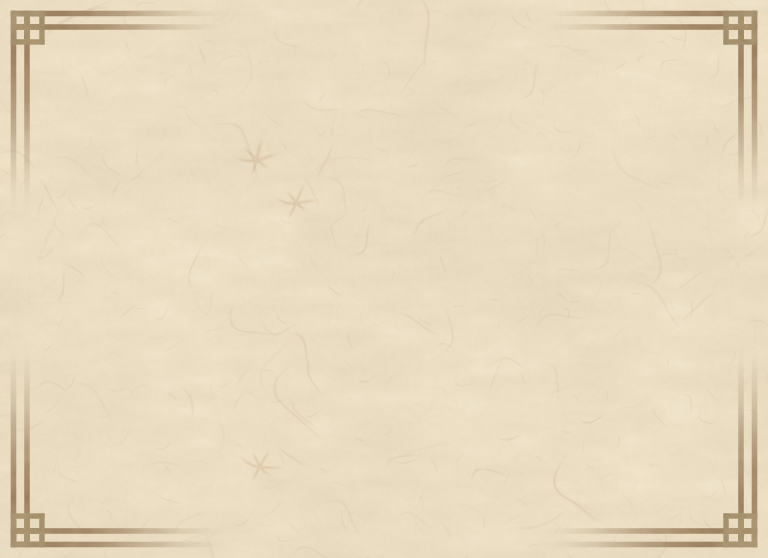
Give the GLSL for this background, as a WebGL 2 fragment shader.

```glsl
#version 300 es
precision highp float;
// Cream fibre paper with fading double rails and lattice squares in the corners.
// Value noise mottles the sheet, hashed cells scatter curved fibres over it, and
// the frame is built once by folding the canvas into one corner. Unit: height.
uniform vec2 u_resolution;
out vec4 outColor;

const vec3 PAPER = vec3(0.918, 0.867, 0.762);
const vec3 PULP = vec3(0.940, 0.900, 0.815);
const vec3 FIBRE = vec3(0.775, 0.640, 0.500);
const vec3 RAIL = vec3(0.615, 0.505, 0.375);
const vec3 LATTICE = vec3(0.650, 0.570, 0.430);

const vec3 LINES = vec3(0.0242, 0.0484, 0.0753); // outer, inner, lattice edge
const float LINE_HALF = 0.0050;
const float FADE_START = 0.09;
const vec2 FADE_END = vec2(0.42, 0.39);          // along x, along y
const vec3 KNOT_X = vec3(0.462, 0.534, 0.466);
const vec3 KNOT_Y = vec3(0.717, 0.636, 0.167);
const float KNOT_SIZE = 0.047;

float hash(vec2 p) {
    return fract(sin(dot(p, vec2(127.1, 311.7))) * 43758.5453);
}

float noise(vec2 p) {
    vec2 i = floor(p), f = fract(p);
    f = f * f * (3.0 - 2.0 * f);
    return mix(mix(hash(i), hash(i + vec2(1, 0)), f.x),
               mix(hash(i + vec2(0, 1)), hash(i + vec2(1, 1)), f.x), f.y);
}

float fbm(vec2 p) {
    float sum = 0.0, gain = 0.5;
    for (int i = 0; i < 5; i++) {
        sum += gain * noise(p);
        p = mat2(1.6, 1.2, -1.2, 1.6) * p + 7.3;
        gain *= 0.5;
    }
    return sum;
}

// Tapered parabolic strand centred on the origin
float strand(vec2 p, float angle, float halfLength, float bend, float width) {
    float c = cos(angle), s = sin(angle);
    p = mat2(c, -s, s, c) * p;
    float t = p.x / halfLength;
    float y = p.y - bend * halfLength * (t * t - 0.3 + 0.25 * sin(3.0 * t));
    float d = abs(y) / sqrt(1.0 + 4.0 * bend * bend * t * t);
    return (1.0 - smoothstep(0.35, 1.0, abs(t))) * (1.0 - smoothstep(0.0, width, d));
}

// One random strand per cell, gathered from the neighbouring cells
float scatter(vec2 p, float cell, float width, float seed) {
    vec2 home = floor(p / cell);
    float sum = 0.0;
    for (int j = -1; j <= 1; j++)
    for (int i = -1; i <= 1; i++) {
        vec2 id = home + vec2(i, j), key = id + seed;
        vec2 centre = (id + vec2(hash(key), hash(key + 17.3))) * cell;
        float angle = (hash(key + 31.7) - 0.5) * 3.0;
        float size = cell * mix(0.2, 0.55, hash(key + 47.1));
        float bend = (hash(key + 59.9) - 0.5) * 1.5;
        float strength = pow(hash(key + 73.5), 2.0);
        sum += strength * strand(p - centre, angle, size, bend, width);
    }
    return sum;
}

float knots(vec2 p) {
    float sum = 0.0;
    for (int k = 0; k < 3; k++)
    for (int i = 0; i < 3; i++) {
        float n = float(i), turn = 0.15 * float(k);
        vec2 q = p - vec2(KNOT_X[k], KNOT_Y[k]);
        sum += strand(q, 1.25 * n - turn, KNOT_SIZE * (1.0 - 0.17 * n), 0.25 - 0.2 * n, 0.005);
    }
    return min(sum, 1.0);
}

float band(float x, float centre, float pixel) {
    return clamp((LINE_HALF - abs(x - centre)) / pixel + 0.5, 0.0, 1.0);
}

void main() {
    float pixel = 1.0 / u_resolution.y;
    vec2 p = gl_FragCoord.xy * pixel;
    vec2 size = vec2(u_resolution.x * pixel, 1.0);

    // Paper: cloudy pulp, horizontal streaks and fine grain
    float cloud = fbm(p * vec2(5.0, 7.0));
    float streak = fbm(p * vec2(14.0, 38.0) + 20.0);
    float grain = noise(p * 190.0);
    vec3 color = PAPER + 0.035 * (cloud - 0.48) + 0.035 * (streak - 0.48) + 0.010 * (grain - 0.5);
    color = mix(color, PULP, 0.5 * smoothstep(0.58, 0.80, streak) * smoothstep(0.4, 0.7, cloud));

    // Fibres: long, medium and short strands, then three crossed knots
    vec2 warped = p + 0.012 * vec2(noise(p * 16.0), noise(p * 16.0 + 40.0));
    float fibres = 0.26 * scatter(warped, 0.17, 0.0042, 3.0)
                 + 0.20 * scatter(warped, 0.10, 0.0034, 91.0)
                 + 0.16 * scatter(warped, 0.045, 0.0026, 153.0);
    fibres += 0.30 * knots(warped - 0.006);
    color = mix(color, FIBRE, min(fibres, 0.5));

    // Frame: q measures inward from the nearest corner
    vec2 q = min(p, size - p);
    float start = LINES.x - LINE_HALF, end = LINES.z + LINE_HALF;
    vec2 fade = 1.0 - smoothstep(vec2(FADE_START), FADE_END, q);
    fade *= clamp((q - start) / pixel + 0.5, 0.0, 1.0);
    vec2 rails = vec2(max(band(q.y, LINES.x, pixel), band(q.y, LINES.y, pixel)),
                      max(band(q.x, LINES.x, pixel), band(q.x, LINES.y, pixel))) * fade;
    vec2 inside = clamp((end - q) / pixel + 0.5, 0.0, 1.0) * clamp((q - start) / pixel + 0.5, 0.0, 1.0);
    float grid = 0.0;
    for (int i = 0; i < 3; i++)
        grid = max(grid, max(band(q.x, LINES[i], pixel), band(q.y, LINES[i], pixel)));
    grid *= inside.x * inside.y;
    float wear = 0.10 * (fbm(p * 45.0) - 0.48);
    color = mix(color, RAIL + wear, 0.95 * max(rails.x, rails.y));
    color = mix(color, LATTICE + wear, grid);

    outColor = vec4(color, 1.0);
}
```
